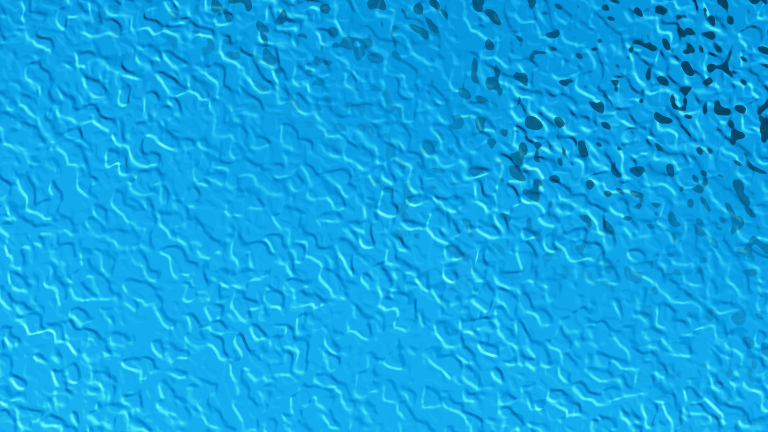
Reproduce this texture procedurally as a WebGL 2 fragment shader.

```glsl
#version 300 es
precision highp float;
// Glossy blue embossed skin: small slanted bumps lit from the lower left, with dark pits.

#define GRAIN 0.038      // cell size of the main bumps
#define FINE 0.021       // cell size of the small bumps
#define SLANT -0.85      // main direction of the bumps, radians
#define SPREAD 1.9       // random range of that direction
#define RELIEF 0.46      // strength of the shading
#define LIGHT_DIR vec2(-0.62, -0.78)
#define SAMPLE_STEP 0.0036
#define PIT_CELL 0.030   // cell size of the dark pits

uniform vec2 u_resolution;
out vec4 outColor;

// Integer hash giving three values in 0..1
vec3 hash3(ivec2 cell, int seed) {
    uvec3 v = uvec3(cell.x + 4096, cell.y + 4096, seed + 17) * 1664525u + 1013904223u;
    v.x += v.y * v.z; v.y += v.z * v.x; v.z += v.x * v.y;
    v ^= v >> 16u;
    v.x += v.y * v.z; v.y += v.z * v.x; v.z += v.x * v.y;
    return vec3(v >> 8u) / 16777216.0;
}

// Cellular noise: signed elongated blobs scattered one per cell
float blobs(vec2 p, float size, int seed) {
    vec2 q = p / size;
    ivec2 home = ivec2(floor(q));
    float sum = 0.0;
    for (int j = -1; j <= 1; j++) {
        for (int i = -1; i <= 1; i++) {
            ivec2 cell = home + ivec2(i, j);
            vec3 rnd = hash3(cell, seed);
            vec3 shape = hash3(cell, seed + 50);
            vec2 d = q - vec2(cell) - rnd.xy;
            float angle = SLANT + (rnd.z - 0.5) * SPREAD;
            float c = cos(angle), s = sin(angle);
            d = vec2(c * d.x + s * d.y, c * d.y - s * d.x);
            d.y += 0.35 * (shape.z - 0.5) * d.x * d.x;
            d /= vec2(1.0, mix(0.42, 0.72, shape.x));
            float falloff = max(0.0, 1.0 - dot(d, d));
            float weight = shape.y < 0.35 ? -0.9 : 0.6 + 0.7 * shape.y;
            sum += weight * falloff * falloff;
        }
    }
    return sum;
}

// Layered sines for broad, slow variation
float drift(vec2 p) {
    return (sin(p.x * 5.1 + 2.3 * sin(p.y * 3.7 + 0.6))
          + sin(p.y * 7.3 - p.x * 4.2 + 1.9)
          + 0.6 * sin(p.x * 13.0 + p.y * 9.0 + 4.0)) / 2.6;
}

// Flat-topped bumps over a nearly flat ground
float height(vec2 p) {
    vec2 warp = vec2(sin(p.y * 83.0 + 3.0 * sin(p.x * 31.0)),
                     sin(p.x * 71.0 + 3.0 * sin(p.y * 37.0)));
    p += 0.0035 * warp;
    float coarse = blobs(p, GRAIN, 1);
    float small = blobs(p, FINE, 2);
    float plateau = smoothstep(-0.05, 0.75, coarse + 0.22 * small);
    return plateau + 0.20 * smoothstep(-0.2, 0.8, small);
}

// Tone from deep shadow to highlight
vec3 ramp(float t) {
    vec3 col = mix(vec3(0.00, 0.20, 0.33), vec3(0.01, 0.47, 0.73), smoothstep(0.00, 0.22, t));
    col = mix(col, vec3(0.02, 0.59, 0.87), smoothstep(0.20, 0.40, t));
    col = mix(col, vec3(0.08, 0.68, 0.94), smoothstep(0.40, 0.56, t));
    col = mix(col, vec3(0.15, 0.77, 0.95), smoothstep(0.56, 0.72, t));
    col = mix(col, vec3(0.27, 0.90, 0.97), smoothstep(0.72, 0.88, t));
    return mix(col, vec3(0.52, 0.98, 1.00), smoothstep(0.90, 1.20, t));
}

void main() {
    vec2 p = gl_FragCoord.xy / u_resolution.y;
    float broad = drift(p);

    // Directional shading of the relief, calmer in smooth patches
    vec2 stepToLight = normalize(LIGHT_DIR) * SAMPLE_STEP;
    float slope = height(p - stepToLight) - height(p + stepToLight);
    float patchStrength = mix(0.65, 1.1, smoothstep(-0.6, 0.5, broad));
    float shade = slope * RELIEF * patchStrength;
    shade *= shade < 0.0 ? 0.72 : 1.05;

    // Sheen fading from the lower left to the upper right
    float tone = 0.60 - 0.13 * p.y - 0.035 * p.x + 0.02 * broad;
    vec3 col = ramp(tone + shade);

    // Dark pits gathered toward the upper right
    float zone = smoothstep(0.9, 1.9, p.x * 0.6 + p.y + 0.2 * broad);
    float pit = smoothstep(0.80, 1.10, blobs(p, PIT_CELL, 9)) * zone;
    col = mix(col, vec3(0.01, 0.22, 0.33), 0.85 * pit);

    outColor = vec4(col, 1.0);
}
```
